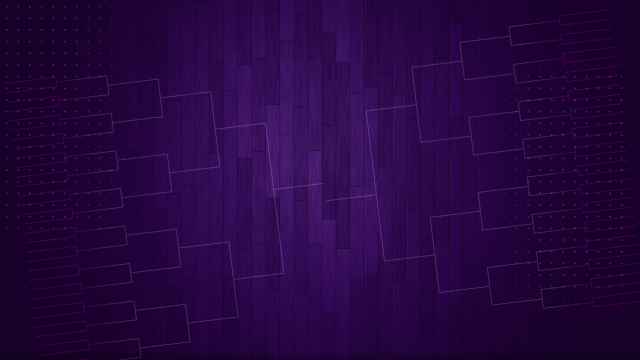
Write a WebGL 1 fragment shader that draws this background.

```glsl
precision highp float;
// Dark violet plank wall with a soft glow, two tilted bracket trees and fading dot grids.

uniform vec2 u_resolution;

// Lengths are in units of 1/432 of the canvas height, measured from the centre.
const float CANVAS_HEIGHT = 432.0;

const vec3 VIOLET = vec3(0.172, 0.014, 0.300);
const vec3 EDGE_VIOLET = vec3(0.092, 0.000, 0.165);
const vec3 WOOD_LIGHT = vec3(0.088, 0.085, 0.105);
const vec3 LAVENDER = vec3(0.160, 0.145, 0.150);
const vec3 MAGENTA = vec3(0.170, 0.000, 0.150);
const vec3 DOT_COLOR = vec3(0.165, 0.140, 0.160);

const vec2 GLOW_CENTER = vec2(-14.0, 44.0);
const vec2 GLOW_RADII = vec2(128.0, 150.0);

const float PLANK_WIDTH = 16.9;
const float PLANK_LENGTH = 112.0;
const float PLANK_SHIFT = 116.0;

const vec2 TREE_CENTER = vec2(6.0, -14.5);
const float TREE_TILT = 0.1212;
const float TREE_SPAN = 363.0;
const float TREE_STEP = 60.8;
const float ROOT_OFFSET = 10.6;
const float LINE_HALF_WIDTH = 0.55;

const float DOT_PITCH = 14.0;
const float DOT_RADIUS = 1.1;

float hash(vec2 p) {
  return fract(sin(dot(p, vec2(127.1, 311.7))) * 43758.5453);
}

float noise(vec2 p) {
  vec2 i = floor(p);
  vec2 f = fract(p);
  f = f * f * (3.0 - 2.0 * f);
  return mix(mix(hash(i), hash(i + vec2(1.0, 0.0)), f.x),
             mix(hash(i + vec2(0.0, 1.0)), hash(i + 1.0), f.x), f.y);
}

float coverage(float dist, float radius, float pixel) {
  return clamp(0.5 + (radius - dist) / pixel, 0.0, 1.0);
}

// Distance to a horizontal segment of the given half length.
float segmentDistance(vec2 p, float halfLength) {
  return length(vec2(max(abs(p.x) - halfLength, 0.0), p.y));
}

// Distance to one tree that branches towards negative x.
float treeDistance(vec2 p) {
  float halfStep = 0.5 * TREE_STEP;
  float dist = segmentDistance(p - vec2(-halfStep, ROOT_OFFSET), halfStep);
  float forkX = -TREE_STEP;
  float pitch = TREE_SPAN;
  for (int level = 0; level < 5; level++) {
    float row = clamp(floor((p.y + 0.5 * TREE_SPAN) / pitch), 0.0, TREE_SPAN / pitch - 1.0);
    vec2 local = vec2(p.x - forkX, p.y + 0.5 * TREE_SPAN - (row + 0.5) * pitch);
    float fork = segmentDistance(local.yx, 0.25 * pitch);
    float arm = segmentDistance(vec2(local.x + halfStep, abs(local.y) - 0.25 * pitch), halfStep);
    dist = min(dist, min(fork, arm));
    forkX -= TREE_STEP;
    pitch *= 0.5;
  }
  return dist;
}

vec3 woodWall(vec2 p, float pixel) {
  // Base gradient and central glow
  float falloff = length((p - vec2(0.0, 20.0)) / vec2(384.0, 430.0));
  vec3 color = mix(VIOLET, EDGE_VIOLET, smoothstep(0.2, 1.0, falloff));
  vec2 g = (p - GLOW_CENTER) / GLOW_RADII;
  float glow = exp(-dot(g, g));
  float visible = 1.0 - smoothstep(150.0, 290.0, abs(p.x));

  // Staggered planks with stretched grain
  float x = (p.x + PLANK_SHIFT) / PLANK_WIDTH;
  float column = floor(x);
  float y = p.y / PLANK_LENGTH + hash(vec2(column, 3.0));
  float tone = hash(vec2(column, floor(y) + 17.0));
  float warp = 3.0 * noise(p * vec2(0.08, 0.025) + tone * 40.0);
  float grain = noise(vec2(p.x * 0.5 + warp, p.y * 0.06 + tone * 30.0));
  color *= 1.0 + visible * (0.16 * (tone - 0.5) + 0.10 * (grain - 0.5));
  color += WOOD_LIGHT * glow * (0.5 + 0.7 * tone + 0.45 * (grain - 0.5));

  // Dark joints and worn, lighter seams
  float seamDist = (0.5 - abs(fract(x) - 0.5)) * PLANK_WIDTH;
  float jointDist = (0.5 - abs(fract(y) - 0.5)) * PLANK_LENGTH;
  float joint = coverage(min(seamDist, jointDist), 0.5, pixel);
  color *= 1.0 - 0.28 * joint * visible;
  float worn = step(0.65, hash(vec2(column, 9.0))) * noise(vec2(column, p.y * 0.03));
  float wornLine = coverage(abs(fract(x) * PLANK_WIDTH - 1.5), 0.3, pixel);
  return color + WOOD_LIGHT * 0.7 * worn * wornLine * (0.25 + 0.75 * visible);
}

float dotGrid(vec2 p, float pixel) {
  float leftFade = (1.0 - smoothstep(-320.0, -180.0, p.x)) * smoothstep(-130.0, -20.0, p.y);
  float rightFade = smoothstep(190.0, 270.0, p.x) * (1.0 - smoothstep(366.0, 370.0, p.x))
    * smoothstep(-190.0, -90.0, p.y) * (1.0 - smoothstep(125.0, 148.0, p.y));
  vec2 anchor = vec2(p.x < 0.0 ? -376.0 : 362.0, 208.0);
  vec2 cell = mod(p - anchor + 0.5 * DOT_PITCH, DOT_PITCH) - 0.5 * DOT_PITCH;
  return coverage(length(cell), DOT_RADIUS, pixel) * (leftFade + rightFade);
}

void main() {
  float pixel = CANVAS_HEIGHT / u_resolution.y;
  vec2 p = (gl_FragCoord.xy - 0.5 * u_resolution) * pixel;
  vec3 color = woodWall(p, pixel) + DOT_COLOR * dotGrid(p, pixel);

  // Tilted trees: the right one is the left one turned by half a circle
  float c = cos(TREE_TILT);
  float s = sin(TREE_TILT);
  vec2 t = p - TREE_CENTER;
  t = vec2(c * t.x + s * t.y, c * t.y - s * t.x);
  if (t.x > 0.0) t = -t;
  vec3 lineColor = mix(LAVENDER, MAGENTA, smoothstep(255.0, 300.0, -t.x));
  color += lineColor * coverage(treeDistance(t), LINE_HALF_WIDTH, pixel);

  // Shaded lower rim
  color *= mix(0.75, 1.0, smoothstep(-216.0, -202.0, p.y));
  gl_FragColor = vec4(color, 1.0);
}
```
